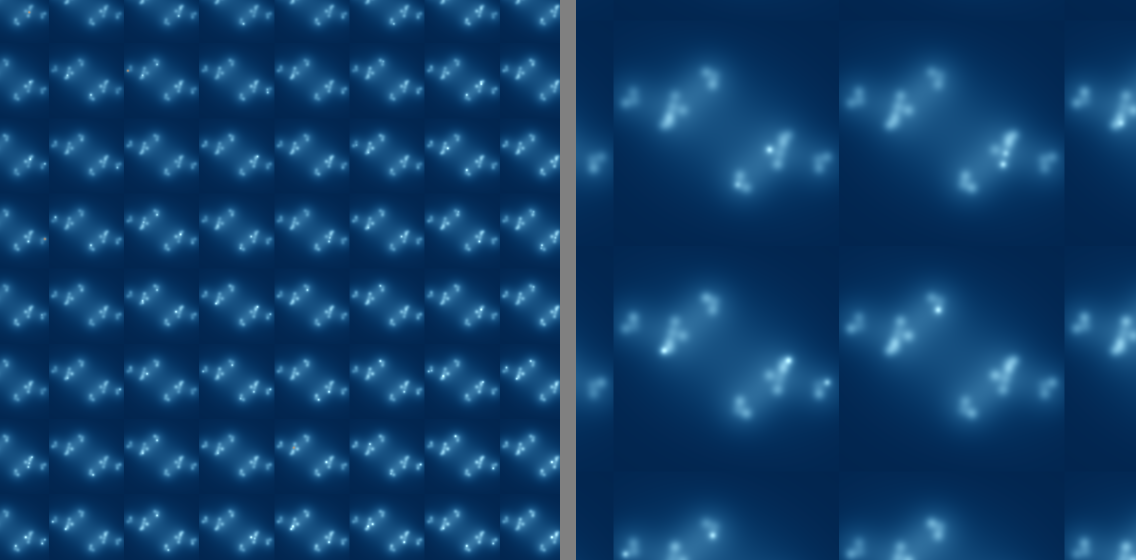
Left, the full canvas; right, a detail of the centre.
A WebGL 1 fragment shader for this pattern:

```glsl
precision highp float;

uniform vec2 u_resolution;

const float REPEATS = 7.45;
const vec2 GRID_OFFSET = vec2(0.35, 0.125);
const vec2 CELL_CENTRE = vec2(0.5, 0.515);
const vec2 BAND_AXIS = vec2(0.883, -0.469);

float hash(vec2 p, float seed) {
  vec3 q = fract(vec3(p.xyx + seed * 1.37) * vec3(0.1031, 0.1130, 0.0973));
  q += dot(q, q.yzx + 33.33);
  return fract((q.x + q.y) * q.z);
}

float glow(vec2 d, float radius) {
  return exp(-dot(d, d) / (radius * radius));
}

// x: blue light level, y: rare warm speck
vec2 star(vec2 d, vec2 cell, float seed, float gain) {
  float twinkle = hash(cell, seed);
  float flare = step(0.93, hash(cell, seed + 41.0));
  float ember = step(0.997, hash(cell, seed + 83.0));
  float core = glow(d, 0.015);
  float light = glow(d, 0.028) * mix(1.1, 1.8, twinkle) * gain;
  return vec2(light + flare * core * 1.5 * gain, ember * core);
}

// Two stars and a fainter third beside them, inside a soft halo
vec2 starGroup(vec2 d, vec2 halfGap, float halo, vec2 cell, float seed, float gain) {
  vec2 beside = vec2(-halfGap.y, halfGap.x) * 0.9;
  vec2 light = star(d - halfGap, cell, seed, gain);
  light += star(d + halfGap, cell, seed + 7.0, gain);
  light += star(d - beside, cell, seed + 13.0, gain * 0.65);
  light.x += glow(d, 0.112) * halo * gain;
  return light;
}

// One arm of the cluster, repeated by a half turn
vec2 arm(vec2 p, vec2 cell, float seed, float gain) {
  vec2 light = starGroup(p - vec2(0.43, -0.145), vec2(0.018, 0.026), 1.6, cell, seed, gain);
  light += starGroup(p - vec2(0.075, -0.23), vec2(-0.015, 0.028), 1.45, cell, seed + 1.0, gain);
  light += starGroup(p - vec2(0.265, -0.04), vec2(0.012, 0.019), 0.75, cell, seed + 2.0, gain);
  light += starGroup(p - vec2(0.21, -0.12), vec2(0.018, -0.033), 1.15, cell, seed + 3.0, gain);
  return light;
}

vec2 motif(vec2 p, vec2 cell, float gain) {
  // Broad diagonal haze
  vec2 across = vec2(-BAND_AXIS.y, BAND_AXIS.x);
  vec2 band = vec2(dot(p, BAND_AXIS) / 0.43, dot(p, across) / 0.30);
  vec2 light = vec2(2.0 * glow(band, 1.0) - 0.25, 0.0);
  for (int i = 0; i < 2; i++) {
    float side = 1.0 - 2.0 * float(i);
    light += arm(p * side, cell, 17.0 * float(i), gain);
  }
  return light;
}

vec3 oceanRamp(float level) {
  float x = clamp(level / 5.0, -0.05, 1.22);
  vec3 dark = vec3(0.01, 0.16, 0.33);
  vec3 linear = vec3(0.03, 0.30, 0.42);
  vec3 curve = vec3(0.50, 0.33, 0.16);
  return dark + x * linear + x * x * curve;
}

vec3 shade(vec2 uv) {
  vec2 grid = uv * REPEATS + GRID_OFFSET;
  vec2 cell = floor(grid);
  // Stars brighten toward the lower right
  float gain = 0.87 + 0.15 * (uv.x + 1.0 - uv.y);
  vec2 light = motif(fract(grid) - CELL_CENTRE, cell, gain);
  vec3 colour = oceanRamp(light.x);
  return mix(colour, vec3(0.78, 0.58, 0.42), clamp(light.y, 0.0, 0.8));
}

void main() {
  // Four samples soften the cell borders
  vec3 colour = vec3(0.0);
  for (int i = 0; i < 4; i++) {
    float n = float(i);
    vec2 offset = vec2(mod(n, 2.0), floor(n / 2.0)) * 0.5 - 0.25;
    colour += shade((gl_FragCoord.xy + offset) / u_resolution.y);
  }
  gl_FragColor = vec4(clamp(colour * 0.25, 0.0, 1.0), 1.0);
}
```
